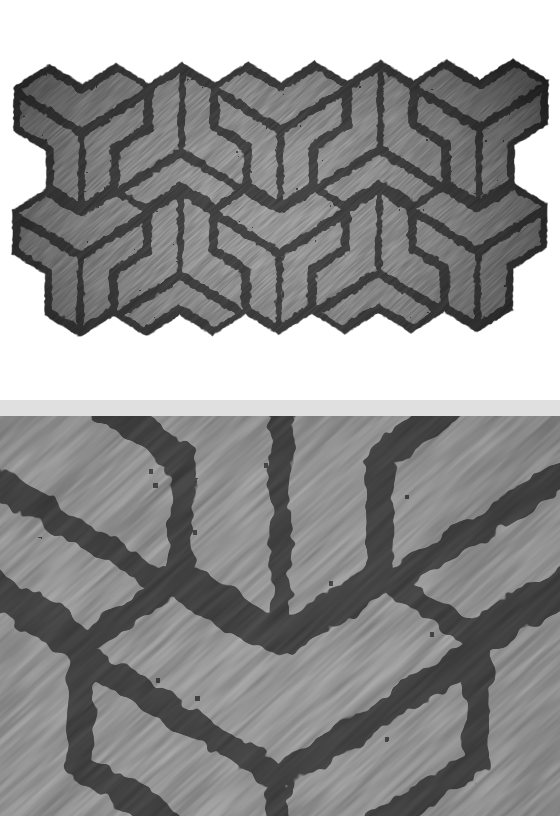
Top, the full canvas; bottom, a detail of the centre.
Reproduce this pattern procedurally as a Shadertoy shader.

```glsl
// Two rows of five interlocking three-armed paving tiles in brushed grey with ragged dark joints.
#define CELL 0.1182      // hexagon width, as a share of the canvas width
#define STRETCH 1.075    // vertical stretch of the lattice
#define SKEW 0.011       // slight tilt of the whole sheet
#define LIFT 0.028       // vertical offset of the sheet
#define RIM 0.039        // extra dark rim around the outline
#define SAG 0.06         // drop of the creases below the tile centre
#define RAGGED 0.045     // roughness of the joint edges
#define BRUSH 0.34       // contrast of the brushed grain
#define FACE 0.585       // tile grey
#define JOINT 0.262      // joint grey
#define FALLOFF 1.65     // darkening towards the ends

const float R = 0.57735;  // hexagon circumradius for unit width
const float ROW = 0.86603;

// Right half of an upright tile outline, from the notch to the foot
const vec2 OUTLINE[7] = vec2[7](
    vec2(0.0, R), vec2(0.5, 1.5 * R), vec2(1.0, R), vec2(1.0, 0.0),
    vec2(0.5, -0.5 * R), vec2(0.5, -1.5 * R), vec2(0.0, -2.0 * R));
const float HALF_WIDTH[6] = float[6](0.088, 0.055, 0.07, 0.066, 0.07, 0.088);

float hash(vec2 p) {
    vec3 h = fract(p.xyx * 0.1031);
    h += dot(h, h.yzx + 33.33);
    return fract((h.x + h.y) * h.z);
}

float noise(vec2 p) {
    vec2 i = floor(p), f = fract(p);
    f = f * f * (3.0 - 2.0 * f);
    return mix(mix(hash(i), hash(i + vec2(1, 0)), f.x),
               mix(hash(i + vec2(0, 1)), hash(i + vec2(1, 1)), f.x), f.y);
}

float segment(vec2 p, vec2 a, vec2 b) {
    vec2 pa = p - a, ba = b - a;
    return length(pa - ba * clamp(dot(pa, ba) / dot(ba, ba), 0.0, 1.0));
}

float hexagon(vec2 p) {
    p = abs(p);
    return max(p.x, dot(p, vec2(0.5, ROW))) - 0.5;
}

// Distance to the sheet; also gives the tile centre and its direction (1 up, -1 down)
float sheet(vec2 p, out vec2 centre, out float up) {
    float best = 1e3;
    for (int r = 0; r < 4; r++) {
        int odd = r & 1;
        float last = 7.0 - float(odd);
        float k = clamp(round(p.x + 0.5 * last), 0.0, last);
        vec2 c = vec2(k - 0.5 * last, (1.5 - float(r)) * ROW);
        float d = hexagon(p - c);
        if (d < best) {
            best = d;
            int arm = (int(k) + 2 * odd) % 3;
            float side = odd == 1 ? 1.0 : -1.0;
            up = arm == 2 ? side : -side;
            centre = c + (arm == 2 ? vec2(0.0, side * R)
                                   : vec2(arm == 0 ? 0.5 : -0.5, 0.5 * side * R));
        }
    }
    return best;
}

// Signed distance to the dark joints and creases of one tile
float joints(vec2 t, float up) {
    vec2 q = vec2(abs(t.x), t.y * up);
    float d = 1e3;
    for (int i = 0; i < 6; i++)
        d = min(d, segment(q, OUTLINE[i], OUTLINE[i + 1]) - HALF_WIDTH[i]);
    q.y += SAG * up;
    d = min(d, segment(q, vec2(0), vec2(1.0, R)) - 0.064);
    return min(d, segment(q, vec2(0), vec2(0.0, -2.0 * R)) - 0.05);
}

void mainImage(out vec4 fragColor, in vec2 fragCoord) {
    vec2 uv = (fragCoord - 0.5 * iResolution.xy) / iResolution.x;
    float aa = 1.0 / (iResolution.x * CELL);
    vec2 p = uv / CELL;
    p.y = p.y / STRETCH - LIFT;
    p -= SKEW * p.yx;

    vec2 centre;
    float up;
    float outside = sheet(p, centre, up) - RIM;
    float d = joints(p - centre, up);

    // Ragged joint edges and a few stray chips beside them
    float rough = 0.65 * noise(p * 13.0) + 0.35 * noise(p * 29.0 + 7.0) - 0.5;
    d += RAGGED * 1.5 * rough;
    float chip = step(0.997, hash(floor(p * 45.0) + 90.0)) * step(d, 0.07);
    float face = smoothstep(-0.7 * aa, 0.7 * aa, d) * (1.0 - chip);

    // Diagonal brushed grain
    vec2 g = mat2(0.77, -0.64, 0.64, 0.77) * p;
    float grain = 0.6 * noise(g * vec2(3.5, 42.0)) + 0.4 * noise(g * vec2(7.0, 75.0) + 31.0) - 0.5;

    // Light fades from the middle to the ends
    vec2 v = uv + vec2(0.02, 0.02);
    float light = 1.0 - FALLOFF * dot(v, v * vec2(1.0, 1.5));
    float grey = mix(JOINT, FACE, face) * light * (1.0 + BRUSH * grain);

    float edge = outside + 0.02 * (noise(p * 24.0) - 0.5);
    fragColor = vec4(vec3(mix(grey, 1.0, smoothstep(-aa, aa, edge))), 1.0);
}
```
